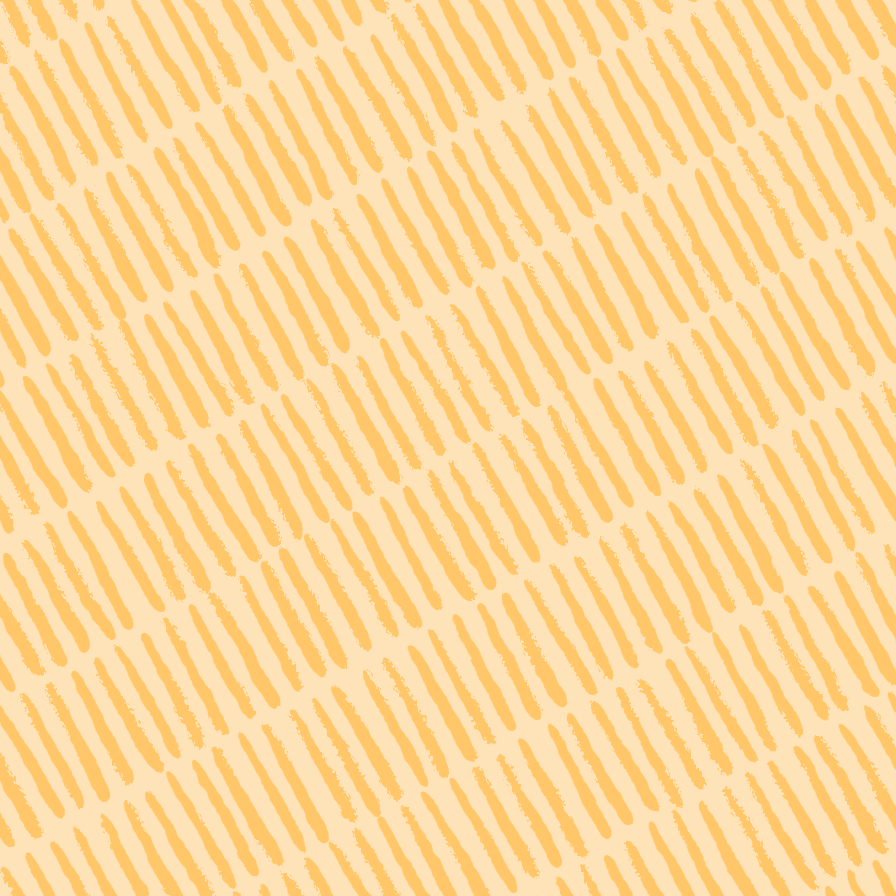
Reproduce this pattern procedurally as a WebGL 1 fragment shader.

```glsl
precision highp float;

uniform vec2 u_resolution;

const vec3 PAPER = vec3(1.0, 0.89, 0.72);
const vec3 INK = vec3(1.0, 0.78, 0.41);
const float ROW_ANGLE = 0.503;      // rows climb to the right
const float ROW_PITCH = 0.1553;
const float ROW_START = 0.032;
const float ROW_WANDER = 0.008;
const float STROKE_PITCH = 0.0304;
const float HALF_LENGTH = 0.0735;
const float FOOT_WIDTH = 0.0073;    // half widths, foot is the lower end
const float TIP_WIDTH = 0.0053;
const float WIDTH_JITTER = 0.13;
const float POSITION_JITTER = 0.0027;
const float END_JITTER = 0.0028;
const float TILT = 0.032;
const float BOW = 0.0020;
const float WOBBLE = 0.0023;
const float ROUGHNESS = 0.0012;
const float DRY_DEPTH = 0.0085;
const float EDGE_PIXELS = 1.0;

float hash(vec2 p) {
  vec3 q = fract(vec3(p.xyx) * vec3(0.1031, 0.1030, 0.0973));
  q += dot(q, q.yzx + 33.33);
  return fract((q.x + q.y) * q.z);
}

float signedHash(vec2 p) {
  return 2.0 * hash(p) - 1.0;
}

float noise(vec2 p) {
  vec2 cell = floor(p);
  vec2 f = fract(p);
  f = f * f * (3.0 - 2.0 * f);
  float low = mix(hash(cell), hash(cell + vec2(1.0, 0.0)), f.x);
  float high = mix(hash(cell + vec2(0.0, 1.0)), hash(cell + 1.0), f.x);
  return mix(low, high, f.y);
}

// Approximate signed distance to one brush stroke, p relative to its cell.
float brushStroke(vec2 p, vec2 id) {
  vec2 seed = id + 200.0;
  p.x -= POSITION_JITTER * signedHash(seed);
  p.y -= END_JITTER * signedHash(seed + 37.0);
  p.y -= ROW_WANDER * (noise(vec2(seed.x * 0.3, seed.y * 7.0)) - 0.5);
  float halfLength = HALF_LENGTH + END_JITTER * signedHash(seed + 71.0);
  float t = p.y / halfLength;

  // Leaning, bowed and slowly wandering spine
  p.x -= TILT * signedHash(seed + 113.0) * p.y;
  p.x -= BOW * signedHash(seed + 151.0) * (t * t - 0.4);
  float lane = 17.0 * hash(seed + 193.0) + 40.0 * seed.x;
  p.x -= WOBBLE * (noise(vec2(lane, p.y * 38.0 + 50.0)) - 0.5);

  // Each side has its own ragged outline
  float side = p.x < 0.0 ? 3.0 : 11.0;
  vec2 edgeSeed = vec2(lane + side, seed.y * 19.0);
  float wide = noise(edgeSeed + vec2(0.0, p.y * 85.0)) - 0.5;
  float fine = noise(edgeSeed + vec2(5.0, p.y * 290.0)) - 0.5;
  float width = mix(FOOT_WIDTH, TIP_WIDTH, smoothstep(-0.6, 1.0, t));
  width *= 1.0 + WIDTH_JITTER * signedHash(seed + 229.0);
  width += WOBBLE * wide + ROUGHNESS * fine;

  // Blunt ends, cut unevenly
  float endT = abs(t + 6.0 * p.x * signedHash(seed + 271.0));
  float cap = sqrt(max(1.0 - pow(endT, 12.0), 0.0));
  float d = max(abs(p.x) - width * cap, (endT - 1.0) * halfLength);

  // Fine dry bristle flecks along parts of the edges and near the ends
  float patchy = noise(edgeSeed + vec2(23.0, p.y * 20.0));
  float dry = smoothstep(0.52, 0.88, patchy + 0.14 * t * t);
  float grain = noise(vec2(p.x * 620.0, p.y * 430.0) + seed * 13.0);
  float rim = smoothstep(-0.0055, -0.0005, d);
  return d + DRY_DEPTH * dry * rim * (grain - 0.42);
}

void main() {
  vec2 uv = gl_FragCoord.xy / u_resolution.y;
  float c = cos(ROW_ANGLE);
  float s = sin(ROW_ANGLE);
  vec2 p = vec2(c * uv.x + s * uv.y, c * uv.y - s * uv.x);

  // The nearest two rows, each slid by its own amount
  float level = (p.y - ROW_START) / ROW_PITCH;
  float d = 1.0;
  for (int j = 0; j <= 1; j++) {
    float row = floor(level - 0.5) + float(j);
    float across = (level - row - 0.5) * ROW_PITCH;
    float along = p.x / STROKE_PITCH + hash(vec2(row + 60.0, 9.0));
    float column = floor(along);
    for (int i = -1; i <= 1; i++) {
      float index = column + float(i);
      vec2 local = vec2((along - index - 0.5) * STROKE_PITCH, across);
      d = min(d, brushStroke(local, vec2(index, row)));
    }
  }

  float edge = EDGE_PIXELS / u_resolution.y;
  float ink = 1.0 - smoothstep(-edge, edge, d);
  gl_FragColor = vec4(mix(PAPER, INK, ink), 1.0);
}
```
